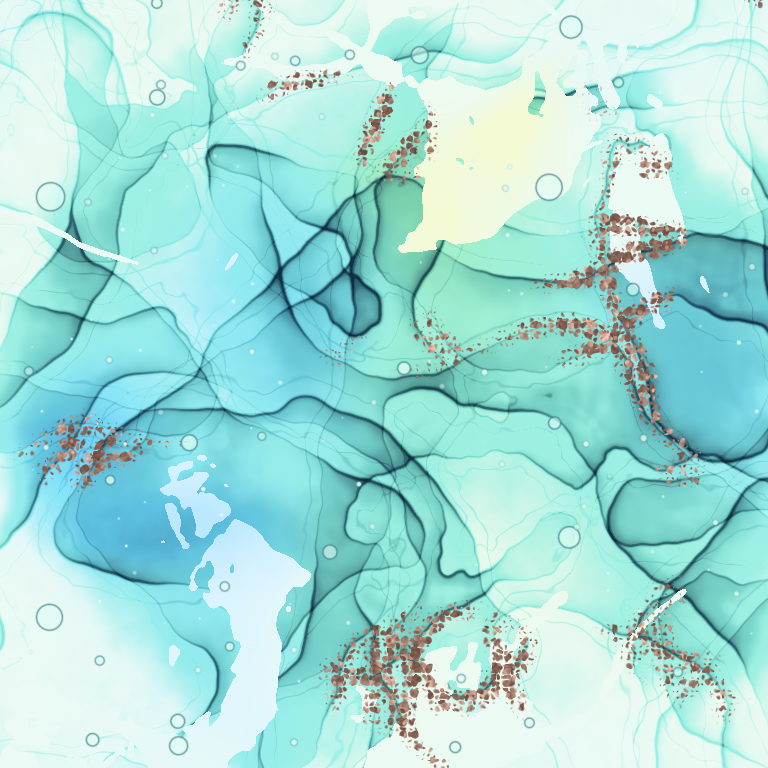
A Shadertoy shader for this background:

```glsl
// Alcohol-ink painting: translucent aqua sheets with dark pooled rims, pale corners,
// blue and green washes, round bubbles and copper flecks. Contours of warped gradient
// noise give the sheet rims; summed pigment density is mapped through a colour ramp.

const int SHEETS = 6;

vec2 hash2(vec2 c) {
    vec3 q = fract(c.xyx * vec3(0.1031, 0.1030, 0.0973));
    q += dot(q, q.yzx + 33.33);
    return fract((q.xx + q.yz) * q.zy);
}

float cornerSlope(vec2 cell, vec2 offset) {
    float angle = 6.2832 * hash2(cell).x;
    return dot(vec2(cos(angle), sin(angle)), offset);
}

// Gradient noise, roughly -1 to 1
float gnoise(vec2 p) {
    vec2 i = floor(p), f = p - i, e = vec2(1.0, 0.0);
    vec2 u = f * f * f * (f * (f * 6.0 - 15.0) + 10.0);
    float low = mix(cornerSlope(i, f), cornerSlope(i + e, f - e), u.x);
    float high = mix(cornerSlope(i + e.yx, f - e.yx), cornerSlope(i + 1.0, f - 1.0), u.x);
    return 1.5 * mix(low, high, u.y);
}

vec2 gnoise2(vec2 p) { return vec2(gnoise(p + 17.3), gnoise(p + 61.7)); }

float fbm(vec2 p) {
    float sum = 0.0, amp = 0.6;
    for (int i = 0; i < 4; i++) {
        sum += amp * gnoise(p);
        p = mat2(1.6, 1.2, -1.2, 1.6) * p + 9.2;
        amp *= 0.5;
    }
    return sum;
}

// Height field whose zero contour is the rim of one ink sheet
float sheetField(vec2 p, float seed) {
    vec2 q = p + 0.20 * gnoise2(p * 2.6 + seed) + 0.025 * gnoise2(p * 11.0 + seed);
    q += 0.003 * gnoise2(p * 42.0 + seed);
    float c = cos(seed), s = sin(seed);
    return gnoise(mat2(c, s, -s, c) * q * 2.3 + seed * 5.3) - 0.06;
}

// Approximate signed distance to that rim
float sheetDistance(vec2 p, float seed) {
    vec2 e = vec2(0.0015, 0.0);
    float f = sheetField(p, seed);
    vec2 slope = vec2(sheetField(p + e, seed), sheetField(p + e.yx, seed)) - f;
    return f / max(length(slope) / e.x, 0.9);
}

float wash(vec2 p, vec2 centre, vec2 size) {
    vec2 d = (p - centre) / size;
    return exp(-dot(d, d));
}

float rimLine(float d, float width) { return exp(-d * d / (width * width)); }

vec3 inkRamp(float density) {
    vec3 c = mix(vec3(0.92, 0.98, 0.96), vec3(0.61, 0.94, 0.90), smoothstep(0.0, 0.30, density));
    c = mix(c, vec3(0.46, 0.82, 0.79), smoothstep(0.34, 0.60, density));
    c = mix(c, vec3(0.32, 0.61, 0.61), smoothstep(0.58, 0.88, density));
    c = mix(c, vec3(0.18, 0.40, 0.44), smoothstep(0.86, 1.12, density));
    return mix(c, vec3(0.07, 0.19, 0.25), smoothstep(1.12, 1.6, density));
}

// Scattered pale discs with thin dark rims
vec3 addBubbles(vec3 col, vec2 p, float cells, float share, float px) {
    vec2 id = floor(p * cells);
    vec2 pick = hash2(id + cells * 3.1), place = hash2(id + cells * 7.7);
    float radius = mix(0.035, 0.12, pick.y * pick.y) / cells;
    float d = length(p - (id + 0.15 + 0.7 * place) / cells) - radius;
    float present = step(pick.x, share);
    float fill = smoothstep(px, -px, d) * mix(0.45, 0.95, place.x);
    float rim = rimLine(d, max(0.0013, 0.7 * px)) * smoothstep(0.002, 0.007, radius);
    col = mix(col, vec3(0.88, 0.99, 0.96), present * fill);
    return mix(col, vec3(0.22, 0.50, 0.52), present * rim * 0.65);
}

// Copper grains that swell where the mask is strong
vec3 addFlecks(vec3 col, vec2 p, float cells, float mask, float px) {
    vec2 q = p + 0.0035 * gnoise2(p * 95.0);
    vec2 id = floor(q * cells), rnd = hash2(id + cells);
    float radius = mask * mix(0.2, 0.52, rnd.y) / cells;
    float d = length(q - (id + 0.35 + 0.3 * rnd) / cells) - radius;
    vec3 copper = mix(vec3(0.48, 0.34, 0.29), vec3(0.86, 0.69, 0.62), rnd.x * rnd.x);
    copper *= 1.0 + 0.25 * gnoise(p * 160.0);
    return mix(col, copper, smoothstep(px, -px, d) * smoothstep(0.1, 0.35, mask));
}

void mainImage(out vec4 fragColor, in vec2 fragCoord) {
    float px = 1.0 / min(iResolution.x, iResolution.y);
    vec2 p = (fragCoord - 0.5 * iResolution.xy) * px + 0.5;
    vec2 bent = p + 0.07 * gnoise2(p * 4.0) + 0.02 * gnoise2(p * 12.0);

    // Overlapping sheets: tint steps, pooled pigment and fine rims
    float stack = 0.0, pool = 0.0, lines = 0.0, nearRim = 0.0;
    for (int i = 0; i < SHEETS; i++) {
        float seed = 1.7 + 2.9 * float(i);
        float d = sheetDistance(p, seed);
        float strength = smoothstep(-0.35, 0.55, gnoise(p * 4.5 + seed * 3.0));
        float width = max(mix(0.0011, 0.0026, strength), 0.7 * px);
        stack += smoothstep(-0.002, 0.002, d) - 0.5;
        pool += strength * smoothstep(-0.002, 0.002, d) * (0.24 * exp(-d / 0.035) + 0.28 * exp(-d / 0.007));
        lines += rimLine(d, width) * mix(0.22, 0.75, strength);
        lines += 0.16 * rimLine(d + 0.016 + 0.012 * strength, max(0.0012, 0.7 * px));
        nearRim = max(nearRim, exp(-abs(d) / 0.018));
    }

    // Broad washes and pale outer paper
    float blue = wash(bent, vec2(0.25, 0.30), vec2(0.12, 0.08)) + wash(bent, vec2(0.12, 0.46), vec2(0.06, 0.09));
    float slate = wash(bent, vec2(0.89, 0.55), vec2(0.13, 0.17));
    float core = wash(bent, vec2(0.39, 0.57), vec2(0.09, 0.10)) + 0.7 * wash(bent, vec2(0.53, 0.43), vec2(0.08, 0.06));
    float green = wash(bent, vec2(0.58, 0.69), vec2(0.10, 0.13)) + wash(bent, vec2(0.71, 0.82), vec2(0.07, 0.08));
    float reach = length(p - vec2(0.54, 0.47)) + 0.07 * fbm(p * 3.5 + 4.0) - 0.02 * stack;
    float pale = smoothstep(0.45, 0.60, reach);

    float density = 0.29 + 0.17 * fbm(bent * 3.0 + 20.0) + 0.07 * stack;
    density += 0.30 * blue + 0.34 * slate + 0.24 * core + 0.10 * green - 0.36 * pale;
    density = max(density, 0.02) + pool * mix(1.0, 0.45, pale);
    density += lines * mix(0.85, 0.5, pale) + 0.035 * fbm(p * 28.0);

    // Hue drift between blue and green
    float drift = gnoise(bent * 2.4 + 33.0);
    float coolness = clamp(blue + 0.45 * slate + 0.4 * core + 0.5 * drift, 0.0, 1.0);
    vec3 col = inkRamp(density);
    col *= mix(vec3(1.0), vec3(0.80, 0.93, 1.13), coolness * (1.0 - 0.7 * pale));
    col *= mix(vec3(1.0), vec3(1.04, 1.0, 0.86), clamp(green - 0.25 * drift, 0.0, 1.0));

    // Copper along some rims, then bubbles from large to tiny
    float patches = smoothstep(0.22, 0.60, gnoise(p * 4.2 + 71.0) + 0.5 * core * (1.0 - green));
    float mask = patches * smoothstep(0.25, 0.75, nearRim);
    col = addFlecks(col, p, 58.0, mask, px);
    col = addFlecks(col, p + 0.37, 120.0, mask, px);
    col = addBubbles(col, p, 6.0, 0.40, px);
    col = addBubbles(col, p + 0.21, 13.0, 0.28, px);
    col = addBubbles(col, p + 0.43, 30.0, 0.13, px);

    fragColor = vec4(clamp(col, 0.0, 1.0), 1.0);
}
```
